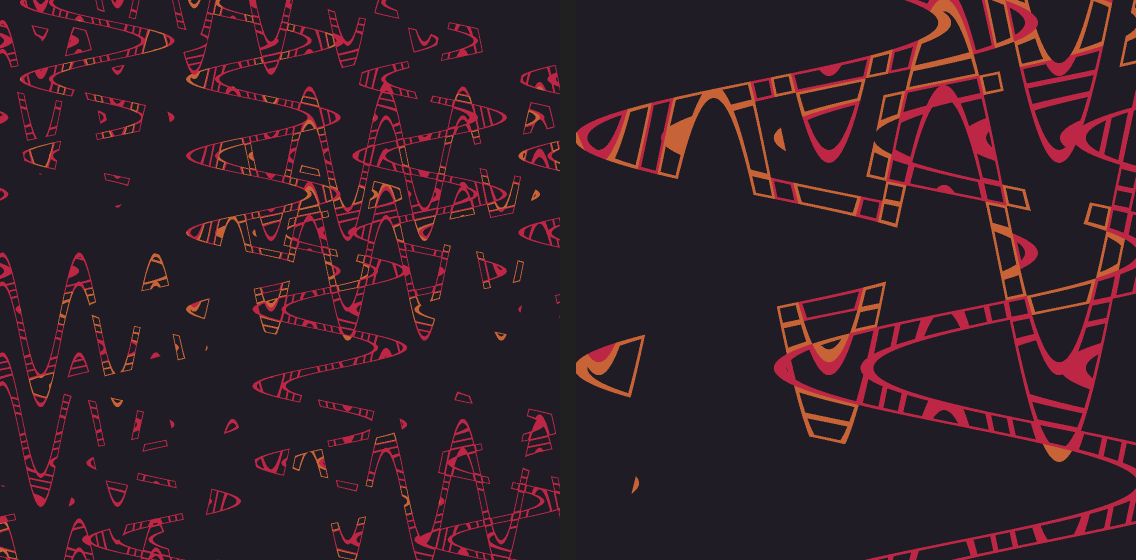
Left: the whole. Right: its middle third, enlarged.
Reproduce this pattern procedurally as a Shadertoy shader.

```glsl
const vec3 NIGHT   = vec3(0.12, 0.11, 0.145);
const vec3 CRIMSON = vec3(0.74, 0.15, 0.27);
const vec3 AMBER   = vec3(0.78, 0.39, 0.21);

const float CELLS = 16.85;      // grid cells across the canvas
const float WAVE_HEIGHT = 1.825; // warp, in cells
const float WAVE_RATE = 2.721;
const float WAVE_PHASE = 3.88;
const float BORDER = 0.13;      // outline width, in cells
const int SAMPLES = 2;          // per pixel side

float hash(vec2 p) {
    vec3 q = fract(vec3(p.xyx) * vec3(0.1031, 0.1030, 0.0973));
    q += dot(q, q.yzx + 33.33);
    return fract((q.x + q.y) * q.z);
}

// Bend each axis by a wave running along the other one
vec2 crossWarp(vec2 p, float height) {
    return p + height * cos(WAVE_RATE * p.yx + WAVE_PHASE);
}

// 1 on a straight run of cells; two of every five lanes hold runs
float laneRun(float lane, float along, float seed) {
    float fromCentre = abs(mod(lane + 2.5, 5.0) - 2.5);
    float hasRun = step(abs(fromCentre - 1.0), 0.25);
    float start = floor(24.0 * hash(vec2(lane + 40.0, seed)));
    return hasRun * step(mod(along + start, 24.0), 6.5);
}

// 1 on the border of a unit cell
float cellOutline(vec2 local, float width) {
    vec2 d = abs(local - 0.5);
    return step(0.5 - width, max(d.x, d.y));
}

vec3 warpedCircuit(vec2 p) {
    vec2 q = crossWarp(p, WAVE_HEIGHT);
    vec2 cell = floor(q);
    float lit = max(laneRun(cell.y, cell.x, 3.0), laneRun(cell.x, cell.y, 17.0));
    vec3 ink = mix(CRIMSON, AMBER, step(0.87, hash(cell + 71.0)));
    return mix(NIGHT, ink, lit * cellOutline(q - cell, BORDER));
}

void mainImage(out vec4 fragColor, in vec2 fragCoord) {
    vec3 sum = vec3(0.0);
    // Average a small grid of samples to smooth the edges
    for (int j = 0; j < SAMPLES; j++)
    for (int i = 0; i < SAMPLES; i++) {
        vec2 offset = (vec2(i, j) + 0.5) / float(SAMPLES) - 0.5;
        vec2 p = (fragCoord + offset - 0.5 * iResolution.xy) / iResolution.y;
        sum += warpedCircuit(CELLS * vec2(p.x, -p.y));
    }
    fragColor = vec4(sum / float(SAMPLES * SAMPLES), 1.0);
}
```
